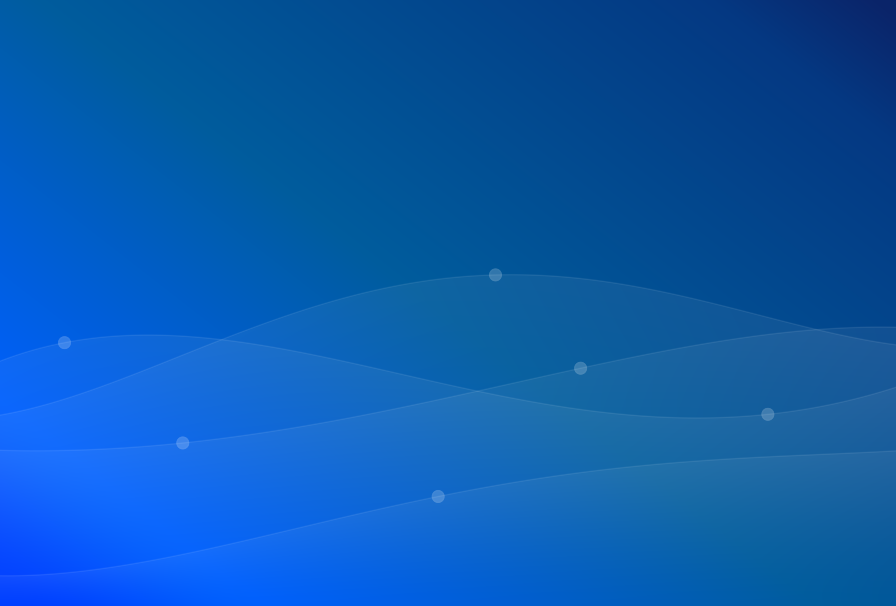
Write a Shadertoy shader that draws this background.

```glsl
const vec3 PURE_BLUE = vec3(0.0, 0.25, 1.0);
const vec3 BRIGHT_BLUE = vec3(0.0, 0.375, 0.99);
const vec3 TEAL = vec3(0.0, 0.36, 0.615);
const vec3 DEEP_BLUE = vec3(0.015, 0.22, 0.51);
const vec3 NAVY = vec3(0.04, 0.14, 0.41);
const vec3 WHITE = vec3(1.0);

const float FILL_ALPHA = 0.058;
const float LINE_ALPHA = 0.08;
const float DOT_ALPHA = 0.19;
const float DOT_RADIUS = 0.0108;

// 1 below the edge, 0 above it, softened over one pixel
float below(float edge, float value, float pixel) {
    return 1.0 - smoothstep(edge - 0.5 * pixel, edge + 0.5 * pixel, value);
}

// Diagonal gradient, t runs from lower left to upper right
vec3 backdrop(float t) {
    vec3 color = mix(PURE_BLUE, BRIGHT_BLUE, smoothstep(0.02, 0.17, t));
    color = mix(color, TEAL, clamp((t - 0.17) / 0.33, 0.0, 1.0));
    color = mix(color, DEEP_BLUE, clamp((t - 0.5) / 0.4, 0.0, 1.0));
    return mix(color, NAVY, clamp((t - 0.9) / 0.1, 0.0, 1.0));
}

// Quartic crest height; bend holds the coefficients of x to x^4
float crestHeight(float x, float start, vec4 bend) {
    return start + x * (bend.x + x * (bend.y + x * (bend.z + x * bend.w)));
}

// Translucent disc with a slightly lighter rim
float dotAlpha(vec2 offset, float pixel) {
    float dist = length(offset);
    float rim = 1.0 - smoothstep(0.0, pixel, abs(dist - DOT_RADIUS + pixel));
    return below(DOT_RADIUS, dist, pixel) * (DOT_ALPHA + 0.02 * rim);
}

// Fill fading downward, thin crest line and up to two dots on the crest
vec3 addWave(vec3 color, vec2 uv, float aspect, float pixel,
             float start, vec4 bend, vec2 dotPositions) {
    float crest = crestHeight(uv.x, start, bend);
    float fade = pow(clamp(uv.y / crest, 0.0, 1.0), 1.4);
    color = mix(color, WHITE, FILL_ALPHA * fade * below(crest, uv.y, pixel));

    float line = 1.0 - smoothstep(0.0, 0.0005 + pixel, abs(uv.y - crest));
    color = mix(color, WHITE, LINE_ALPHA * line);

    for (int i = 0; i < 2; i++) {
        float x = dotPositions[i];
        vec2 center = vec2(x, crestHeight(x, start, bend));
        vec2 offset = (uv - center) * vec2(aspect, 1.0);
        color = mix(color, WHITE, dotAlpha(offset, pixel));
    }
    return color;
}

void mainImage(out vec4 fragColor, in vec2 fragCoord) {
    vec2 uv = fragCoord / iResolution.xy;
    float aspect = iResolution.x / iResolution.y;
    float pixel = 1.0 / iResolution.y;
    const float NO_DOT = -1.0;

    vec3 color = backdrop(0.011 + dot(uv, vec2(0.535, 0.465)));

    // Waves from back to front
    color = addWave(color, uv, aspect, pixel, 0.315,
                    vec4(0.255, 1.824, -3.755, 1.792), vec2(0.553, NO_DOT));
    color = addWave(color, uv, aspect, pixel, 0.404,
                    vec4(0.574, -2.227, 2.084, -0.474), vec2(0.072, 0.857));
    color = addWave(color, uv, aspect, pixel, 0.257,
                    vec4(-0.040, 0.504, -0.045, -0.216), vec2(0.204, 0.648));
    color = addWave(color, uv, aspect, pixel, 0.050,
                    vec4(-0.022, 1.284, -1.760, 0.704), vec2(0.489, NO_DOT));

    fragColor = vec4(color, 1.0);
}
```
